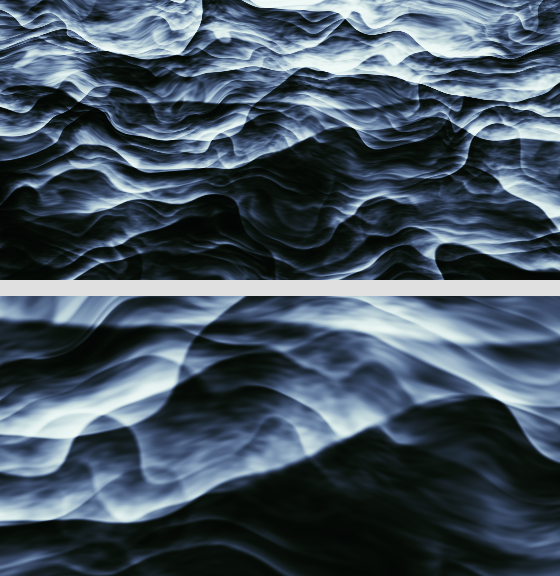
Top, the full canvas; bottom, a detail of the centre.
Give the GLSL for this texture, as a WebGL 2 fragment shader.

```glsl
#version 300 es
precision highp float;
// Dark, wind-blown water: overlapping wave trains with bright crests and fine ripples.

uniform vec2 u_resolution;
out vec4 fragColor;

// Random vector in -1..1 for a lattice cell
vec2 hash2(vec2 cell) {
    vec3 h = fract(cell.xyx * vec3(0.1031, 0.1030, 0.0973));
    h += dot(h, h.yzx + 33.33);
    return fract((h.xx + h.yz) * h.zy) * 2.0 - 1.0;
}

float cornerSlope(vec2 cell, vec2 local, vec2 corner) {
    return dot(hash2(cell + corner), local - corner);
}

// Gradient noise scaled to a standard deviation of about one
float noise(vec2 p) {
    vec2 cell = floor(p), f = p - cell;
    vec2 s = f * f * (3.0 - 2.0 * f);
    vec2 e = vec2(1.0, 0.0);
    float low = mix(cornerSlope(cell, f, e.yy), cornerSlope(cell, f, e.xy), s.x);
    float high = mix(cornerSlope(cell, f, e.yx), cornerSlope(cell, f, e.xx), s.x);
    return 5.8 * mix(low, high, s.y);
}

// Rows of crests: light builds up downwards, then drops sharply into shadow
float waveTrain(vec2 p, float rows, float stretch, float tilt, float softness, float seed) {
    vec2 q = rows * vec2(p.x / stretch, p.y + tilt * p.x);
    float bend = 0.42 * noise(q * vec2(1.0, 0.35) + seed)
               + 0.13 * noise(q * vec2(2.3, 0.7) + seed + 19.7);
    float phase = q.y + bend;
    float rise = 1.0 - fract(phase);
    float edge = min(rows * softness, 0.4);
    float lit = pow(rise, 1.8) * (1.0 - smoothstep(1.0 - edge, 1.0, rise));
    float strength = noise(vec2(q.x * 0.8 + seed, floor(phase) * 7.37 + seed));
    lit *= mix(0.2, 1.0, smoothstep(-1.2, 1.4, strength));
    return (lit - 0.18) / 0.16;
}

// One dominant swell: a glossy back above its lip and a dark hollow below
float mainSwell(vec2 p, float softness) {
    float x = p.x - 0.95;
    float lip = 0.62 + 0.1 * x * x + 0.01 * noise(vec2(p.x * 4.0, 3.5));
    float d = p.y - lip;
    float back = exp(-max(d, 0.0) / 0.055);
    float hollow = -0.8 * exp(min(d, 0.0) / 0.1);
    float span = exp(-pow(abs(x) / 0.52, 4.0));
    return span * mix(hollow, back, smoothstep(-softness, softness, d));
}

// Fine streaks, finer with every octave
float ripples(vec2 p) {
    float sum = 0.0, weight = 0.65;
    vec2 q = p * vec2(11.0, 34.0);
    for (int i = 0; i < 3; i++) {
        sum += weight * noise(q);
        q = mat2(0.98, 0.2, -0.2, 0.98) * q * 2.05 + 13.1;
        weight *= 0.75;
    }
    return sum;
}

// Colour ramp from shadow to glint, placed by share of the area
vec3 waterColour(float share) {
    const vec3 ramp[8] = vec3[8](
        vec3(0.005, 0.015, 0.01), vec3(0.04, 0.07, 0.05),
        vec3(0.13, 0.18, 0.24), vec3(0.24, 0.31, 0.44),
        vec3(0.39, 0.49, 0.63), vec3(0.58, 0.68, 0.77),
        vec3(0.78, 0.86, 0.87), vec3(0.94, 0.98, 0.97));
    const float stops[8] = float[8](0.0, 0.15, 0.40, 0.61, 0.775, 0.89, 0.965, 1.0);
    vec3 colour = ramp[0];
    for (int i = 1; i < 8; i++) {
        float t = clamp((share - stops[i - 1]) / (stops[i] - stops[i - 1]), 0.0, 1.0);
        colour = mix(colour, ramp[i], t);
    }
    return colour;
}

void main() {
    vec2 p = gl_FragCoord.xy / u_resolution.y;
    float softness = mix(0.016, 0.006, smoothstep(0.1, 0.7, p.y));

    // Shared undulation bends every layer along the swell
    vec2 w = p;
    w.y += 0.022 * noise(p * vec2(2.6, 2.2) + 5.3);
    w.y += 0.006 * noise(p * vec2(8.0, 9.0) + 41.0);
    w.x += 0.03 * noise(p * vec2(3.0, 6.0) + 27.0);

    // Sky light: stronger towards the far right, with broad patches
    float tone = 1.2 * (p.y - 0.5) + 0.3 * (p.x - 1.0);
    tone += 0.5 * noise(w * vec2(2.4, 6.0) + 8.6);
    tone += 1.5 * mainSwell(p, softness);

    // Waves from broad to small
    tone += 0.5 * waveTrain(w, 4.3, 2.6, 0.03, softness, 2.7);
    tone += 0.5 * waveTrain(w, 9.0, 3.0, -0.1, softness, 31.4);
    tone += 0.33 * waveTrain(w, 19.0, 3.2, 0.12, softness, 67.9);

    // Surface texture, crisper in the distance
    tone += mix(0.2, 0.42, smoothstep(0.2, 0.8, p.y)) * ripples(w);

    float share = 1.0 / (1.0 + exp(-1.5 * tone));
    fragColor = vec4(waterColour(share), 1.0);
}
```
